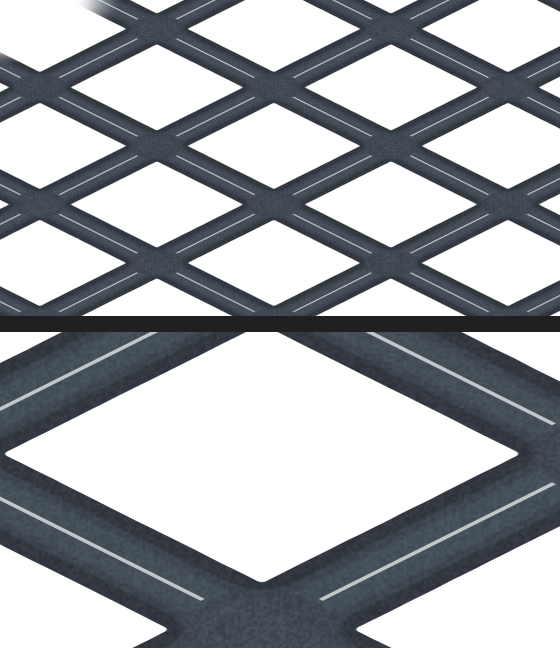
Top, the full canvas; bottom, a detail of the centre.
This pattern is drawn by a WebGL 1 fragment shader. Its source:

```glsl
precision highp float;
// Isometric lattice of grainy asphalt roads with dark kerbs and pale centre lines.

uniform vec2 u_resolution;

// Lengths on the screen are in canvas heights; road widths are in lattice cells.
#define CELL vec2(0.7407, 0.3704)
#define CROSSING vec2(0.4965, 0.9086)
#define ROAD_HALF 0.131
#define KERB_WIDTH 0.045
#define LANE_HALF 0.060
#define LINE_HALF 0.0056
#define LINE_START 0.168
#define FILLET 0.104
#define GRAIN_SCALE 330.0
#define GRAIN_AMOUNT 0.055
#define FADE_SIZE vec2(0.385, 0.208)

const vec3 PAPER = vec3(1.0);
const vec3 KERB = vec3(0.20, 0.22, 0.25);
const vec3 ASPHALT = vec3(0.24, 0.27, 0.31);
const vec3 LANE = vec3(0.27, 0.31, 0.35);
const vec3 PAINT = vec3(0.77, 0.78, 0.79);

float hash(vec2 p) {
  return fract(sin(dot(p, vec2(127.1, 311.7))) * 43758.5453);
}

float noise(vec2 p) {
  vec2 i = floor(p);
  vec2 f = fract(p);
  f = f * f * (3.0 - 2.0 * f);
  float low = mix(hash(i), hash(i + vec2(1.0, 0.0)), f.x);
  float high = mix(hash(i + vec2(0.0, 1.0)), hash(i + vec2(1.0)), f.x);
  return mix(low, high, f.y);
}

float smoothMin(float a, float b, float k) {
  float h = max(k - abs(a - b), 0.0) / k;
  return min(a, b) - 0.25 * h * h * k;
}

// Coverage of the inside of a distance field, softened over width w.
float inside(float d, float w) {
  return 1.0 - smoothstep(-w, w, d);
}

// Strips along both road directions that stop short of the crossings.
float strips(vec2 q, float halfWidth, float start) {
  vec2 d = max(q - halfWidth, start - q.yx);
  return min(d.x, d.y);
}

void main() {
  vec2 p = gl_FragCoord.xy / u_resolution.y;

  // Skewed axes put a crossing at every integer point.
  vec2 s = (p - CROSSING) / CELL;
  vec2 lattice = vec2(s.x + s.y, s.x - s.y);
  vec2 q = abs(fract(lattice + 0.5) - 0.5);
  float pixel = length(1.0 / CELL) / u_resolution.y;
  float aa = 0.7 * pixel;

  // Fine grain and slow wear in the asphalt.
  float grain = noise(p * GRAIN_SCALE) - 0.5;
  float wear = noise(p * 45.0) - 0.5;
  float wobble = 0.003 * wear;

  // Road outline, kerb and filleted inner surface.
  float road = smoothMin(q.x, q.y, 0.015) - ROAD_HALF;
  float surface = smoothMin(q.x, q.y, FILLET) - ROAD_HALF + KERB_WIDTH;
  vec3 color = mix(KERB, ASPHALT, inside(surface + wobble, aa + 0.004));

  // Lighter lanes between crossings, with a mottled crossing surface.
  float crossing = inside(length(q) - 0.13, 0.035);
  color = mix(color, LANE, crossing * (0.5 + 0.5 * wear));
  color = mix(color, LANE, inside(strips(q, LANE_HALF, 0.15) + wobble, aa + 0.008));
  color += grain * GRAIN_AMOUNT * (1.0 + 0.4 * crossing) + 0.008 * wear;

  // Centre lines.
  color = mix(color, PAINT, inside(strips(q, LINE_HALF, LINE_START), aa));

  // White ground, and roads fading out toward the top left corner.
  color = mix(PAPER, color, inside(road + 0.5 * wobble, aa));
  float corner = length(vec2(p.x, 1.0 - p.y) / FADE_SIZE);
  color = mix(PAPER, color, smoothstep(0.62, 1.0, corner));

  gl_FragColor = vec4(color, 1.0);
}
```
